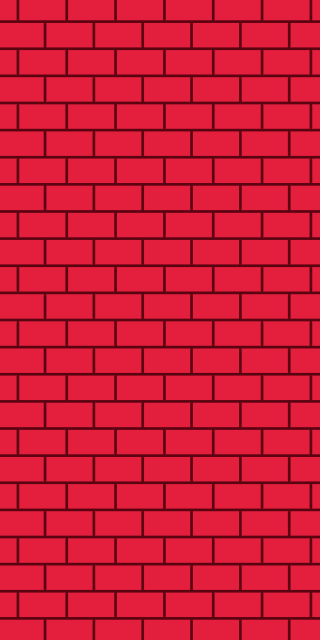
Give the GLSL for this pattern, as a Shadertoy shader.

```glsl
const vec3 BRICK_COLOR = vec3(0.89, 0.12, 0.24);
const vec3 MORTAR_COLOR = vec3(0.36, 0.01, 0.07);

// Lengths are fractions of the canvas width
const vec2 BRICK_SIZE = vec2(0.1526, 0.08477);
const vec2 JOINT_ORIGIN = vec2(0.056, 1.0);
const float ROW_SHIFT = 0.0848;
const float MORTAR_WIDTH = 0.0084;

// Distance to the nearest of the lines spaced evenly from zero
float lineDistance(float position, float spacing) {
    return abs(position - spacing * round(position / spacing));
}

// Antialiased coverage of a line
float lineCoverage(float dist, float width, float pixel) {
    return clamp((0.5 * width - dist) / pixel + 0.5, 0.0, 1.0);
}

// Running bond: alternate rows slide sideways
float mortarMask(vec2 p, vec2 brickSize, float rowShift, float width, float pixel) {
    float row = floor(p.y / brickSize.y);
    float shift = rowShift * (1.0 - mod(row, 2.0));
    float bedJoint = lineDistance(p.y, brickSize.y);
    float headJoint = lineDistance(p.x - shift, brickSize.x);
    return lineCoverage(min(bedJoint, headJoint), width, pixel);
}

void mainImage(out vec4 fragColor, in vec2 fragCoord) {
    float pixel = 1.0 / iResolution.x;
    vec2 p = fragCoord * pixel - JOINT_ORIGIN;
    float mortar = mortarMask(p, BRICK_SIZE, ROW_SHIFT, MORTAR_WIDTH, pixel);
    fragColor = vec4(mix(BRICK_COLOR, MORTAR_COLOR, mortar), 1.0);
}
```
